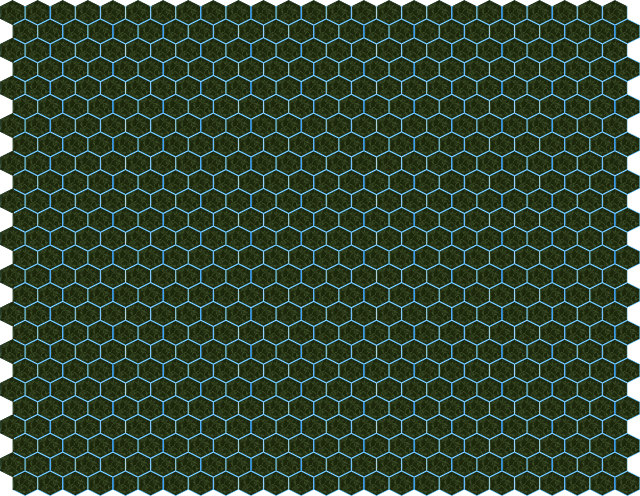
This pattern is drawn by a WebGL 1 fragment shader. Its source:

```glsl
precision highp float;
// Staggered field of mottled dark green hexagons outlined in light blue, on white.

uniform vec2 u_resolution;

// Layout, measured in hexagon widths
const float COLUMNS = 25.0;
const float ROWS = 26.0;
const float ROW_PITCH = 0.75;
const vec2 FIELD_SIZE = vec2(COLUMNS + 0.5, (ROWS - 1.0) * ROW_PITCH + 1.0);
const float LINE_WIDTH = 0.056;
const float RIM_LINE = 0.15;        // line strength on the left and top rims

// Mottled surface
const float MOTTLE_SCALE = 5.2;
const float WARP = 0.45;
const float VEIN_WIDTH = 0.24;

const vec3 BACKGROUND = vec3(1.0);
const vec3 DARK_GREEN = vec3(0.105, 0.145, 0.04);
const vec3 OLIVE = vec3(0.19, 0.25, 0.115);
const vec3 PALE_OLIVE = vec3(0.27, 0.34, 0.19);
const vec3 LINE_BLUE = vec3(0.31, 0.69, 0.93);
const vec3 STRONG_BLUE = vec3(0.22, 0.64, 0.99);
const vec3 FADED_BLUE = vec3(0.38, 0.66, 0.74);

vec2 hashDirection(vec2 cell) {
  float h = fract(sin(dot(cell, vec2(127.1, 311.7))) * 4375.85);
  float angle = 6.28318 * h;
  return vec2(cos(angle), sin(angle));
}

float gradientNoise(vec2 p) {
  vec2 i = floor(p);
  vec2 f = p - i;
  vec2 u = f * f * f * (f * (f * 6.0 - 15.0) + 10.0);
  float a = dot(hashDirection(i), f);
  float b = dot(hashDirection(i + vec2(1.0, 0.0)), f - vec2(1.0, 0.0));
  float c = dot(hashDirection(i + vec2(0.0, 1.0)), f - vec2(0.0, 1.0));
  float d = dot(hashDirection(i + vec2(1.0, 1.0)), f - vec2(1.0, 1.0));
  return mix(mix(a, b, u.x), mix(c, d, u.x), u.y);
}

// Signed distances to the upright and the slanted sides, negative inside
vec2 hexSides(vec2 p) {
  p = abs(p);
  return vec2(p.x - 0.5, (p.y + 0.5 * p.x - 0.5) / length(vec2(1.0, 0.5)));
}

// Pale veins around dark blotches, the same in every hexagon
vec3 mottledSurface(vec2 local) {
  vec2 q = local * MOTTLE_SCALE + 17.3;
  q += WARP * vec2(gradientNoise(q * 1.3 + 4.7), gradientNoise(q * 1.3 + 31.2));
  float vein = 1.0 - smoothstep(0.0, VEIN_WIDTH, abs(gradientNoise(q)));
  float grain = gradientNoise(q * 2.1 + 9.4);
  float olive = clamp(vein * 0.85 + grain * 0.6 + 0.12, 0.0, 1.0);
  vec3 color = mix(DARK_GREEN, OLIVE, olive);
  return mix(color, PALE_OLIVE, 0.6 * vein * smoothstep(0.0, 0.35, grain));
}

void main() {
  // Field coordinates with y running down from the top row
  vec2 p = gl_FragCoord.xy / u_resolution * FIELD_SIZE;
  p.y = FIELD_SIZE.y - p.y;
  float pixel = FIELD_SIZE.x / u_resolution.x;

  // Nearest hexagon among the two rows that overlap here
  float distanceToHex = 1e3;
  vec2 local = vec2(0.0);
  vec2 sides = vec2(0.0);
  float column = 0.0;
  for (int k = 0; k < 2; k++) {
    float row = clamp(floor(p.y / ROW_PITCH) - float(k), 0.0, ROWS - 1.0);
    float shift = 0.5 * mod(row, 2.0);
    float col = clamp(floor(p.x - shift), 0.0, COLUMNS - 1.0);
    vec2 offset = p - vec2(col + shift + 0.5, row * ROW_PITCH + 0.5);
    vec2 s = hexSides(offset);
    float d = max(s.x, s.y);
    if (d < distanceToHex) {
      distanceToHex = d;
      local = offset;
      sides = s;
      column = col;
    }
  }

  // Outlines: upright sides alternate between a strong and a faded blue
  float parity = mod(column + step(0.0, local.x), 2.0);
  vec3 uprightBlue = mix(STRONG_BLUE, FADED_BLUE, parity);
  vec3 lineColor = mix(LINE_BLUE, uprightBlue, step(sides.y, sides.x));
  float halfLine = 0.5 * LINE_WIDTH;
  float line = 1.0 - smoothstep(halfLine - 0.5 * pixel, halfLine + 0.5 * pixel,
                                abs(distanceToHex));
  bool onRim = p.x < 0.5 + LINE_WIDTH || p.y < 0.25;
  if (onRim) line *= RIM_LINE;

  vec3 color = mix(mottledSurface(local), lineColor, line);
  float outside = smoothstep(-0.5 * pixel, 0.5 * pixel, distanceToHex);
  gl_FragColor = vec4(mix(color, BACKGROUND, outside), 1.0);
}
```
